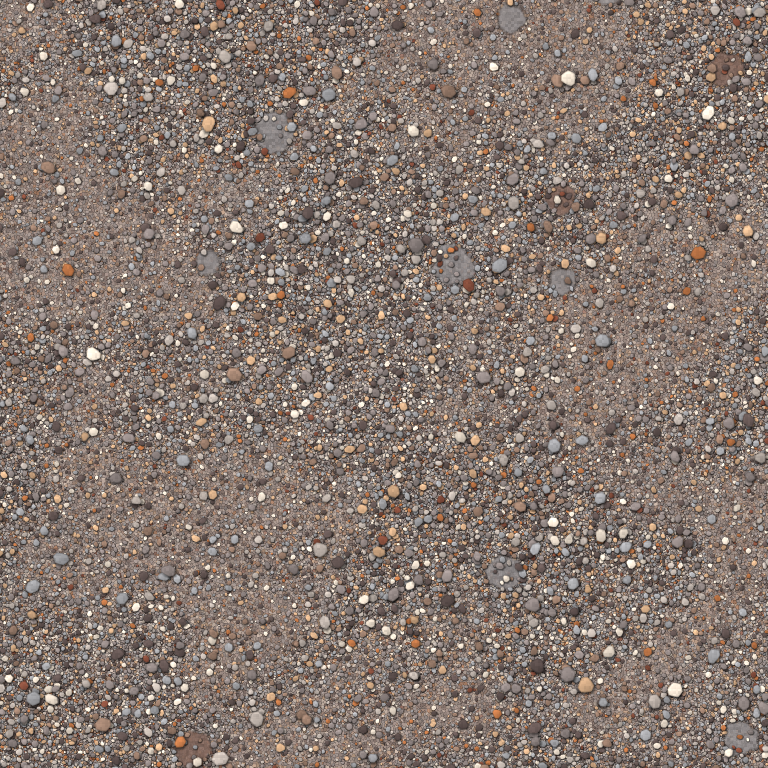
This texture is drawn by a WebGL 2 fragment shader. Its source:

```glsl
#version 300 es
precision highp float;

uniform vec2 u_resolution;
out vec4 fragColor;

const vec2 LIGHT = vec2(-0.5, 0.866);

vec3 hash3(vec2 p) {
  vec3 q = fract(p.xyx * vec3(0.1031, 0.1030, 0.0973));
  q += dot(q, q.yxz + 33.33);
  return fract((q.xxy + q.yzz) * q.zyx);
}

// Broad drifts of loose gravel (1) between dusty ground (0)
float gravelCover(vec2 uv) {
  vec2 w = uv + 0.06 * sin(uv.yx * vec2(17.0, 13.0) + vec2(1.0, 4.0));
  float s = sin(w.x * 9.0 + w.y * 5.0 + 0.7) + sin(w.y * 14.0 - w.x * 7.0 + 2.1);
  s += 0.7 * sin(w.x * 25.0 + w.y * 19.0) + 0.6 * sin(w.y * 33.0 - w.x * 22.0 + 5.0);
  return smoothstep(-1.7, 1.5, s);
}

// Stone colours by share
vec3 mineral(float t) {
  vec3 c = vec3(0.34, 0.29, 0.28);
  c = mix(c, vec3(0.51, 0.47, 0.46), step(0.13, t));
  c = mix(c, vec3(0.56, 0.56, 0.57), step(0.38, t));
  c = mix(c, vec3(0.66, 0.62, 0.59), step(0.53, t));
  c = mix(c, vec3(0.53, 0.43, 0.37), step(0.69, t));
  c = mix(c, vec3(0.74, 0.60, 0.47), step(0.79, t));
  c = mix(c, vec3(0.83, 0.78, 0.72), step(0.87, t));
  c = mix(c, vec3(0.66, 0.41, 0.25), step(0.955, t));
  return mix(c, vec3(0.46, 0.27, 0.21), step(0.983, t));
}

// Packed fine grit: nearest cell gives the tint, cell borders the dark gaps
vec3 grit(vec2 uv, float scale) {
  vec2 p = uv * scale, cell = floor(p), nearest = cell;
  float f1 = 9.0, f2 = 9.0;
  for (int y = -1; y <= 1; y++)
  for (int x = -1; x <= 1; x++) {
    vec2 id = cell + vec2(x, y);
    float d = length(id + hash3(id).xy - p);
    if (d < f1) { f2 = f1; f1 = d; nearest = id; }
    else f2 = min(f2, d);
  }
  vec3 h = hash3(nearest + 57.0);
  vec3 dust = vec3(0.53, 0.46, 0.425) * (0.8 + 0.4 * h.y);
  float loose = gravelCover(uv);
  vec3 c = mix(dust, mineral(h.x), 0.35 + 0.4 * loose);
  return c * mix(1.0, 0.62 + 0.48 * smoothstep(0.0, 0.4, f2 - f1), 0.5 + 0.5 * loose);
}

// Signed distance to an uneven six-sided pebble
float pebble(vec2 v, float radius, float turn, float shape) {
  float d = -1.0;
  for (int j = 0; j < 6; j++) {
    float a = turn * 6.283 + float(j) * 1.047;
    float reach = radius * (0.75 + 0.4 * fract(shape * 7.0 * float(j + 3)));
    d = max(d, dot(v, vec2(cos(a), sin(a))) - reach);
  }
  return mix(d, length(v) - radius, 0.3);
}

// One size of stones, each with a cast shadow and a lit side
void scatter(inout vec3 col, vec2 uv, float scale, float density, float drift, float seed) {
  vec2 p = uv * scale + seed * 7.37, cell = floor(p);
  float soft = 0.7 * scale / u_resolution.y;
  for (int y = -1; y <= 1; y++)
  for (int x = -1; x <= 1; x++) {
    vec2 id = cell + vec2(x, y);
    vec3 h = hash3(id + seed * 31.0);
    float cover = gravelCover((id - seed * 7.37) / scale);
    if (h.z > density * mix(1.0, 0.3 + 1.3 * cover, drift)) continue;
    vec3 k = hash3(id + seed * 31.0 + 171.0);
    vec3 m = hash3(id + seed * 31.0 + 413.0);
    vec2 v = p - id - 0.5 - 0.7 * (h.xy - 0.5);
    float radius = mix(0.24, 0.46, k.x);
    vec2 axis = vec2(cos(k.y * 6.283), sin(k.y * 6.283));
    vec2 r = vec2(dot(v, axis) * (1.0 + 0.4 * m.z), dot(v, vec2(-axis.y, axis.x)));
    float d = pebble(r, radius, k.z, m.y);
    float lit = dot(v, LIGHT) / radius;
    float shadow = smoothstep(0.24, 0.0, d) * (0.5 - 0.4 * clamp(lit, -1.0, 1.0));
    col *= 1.0 - 0.62 * shadow;
    vec3 stone = mineral(m.x) * (0.9 + 0.26 * m.y) * (1.0 + 0.13 * clamp(lit, -1.2, 1.2));
    stone *= 1.0 - 0.2 * smoothstep(-0.1, 0.0, d);
    stone *= 0.94 + 0.12 * hash3(floor(uv * 300.0)).x;
    col = mix(col, stone, smoothstep(soft, -soft, d));
  }
}

// Rare wide slabs, dusty and half sunk in the ground
void slabs(inout vec3 col, vec2 uv) {
  vec2 p = uv * 13.0, cell = floor(p);
  for (int y = -1; y <= 1; y++)
  for (int x = -1; x <= 1; x++) {
    vec2 id = cell + vec2(x, y);
    vec3 h = hash3(id + 211.0), k = hash3(id + 337.0);
    if (h.z > 0.075) continue;
    vec2 v = p - id - 0.2 - 0.6 * h.xy;
    float d = pebble(v, mix(0.2, 0.36, k.x), k.y, k.z) + 0.02 * sin(p.x * 19.0) * sin(p.y * 23.0);
    vec3 face = mix(vec3(0.53, 0.51, 0.51), vec3(0.48, 0.38, 0.34), step(0.7, k.z));
    face *= 0.9 + 0.2 * hash3(floor(uv * 260.0)).y;
    col *= 1.0 - 0.3 * smoothstep(0.07, 0.0, d);
    col = mix(col, face, 0.85 * smoothstep(0.03, -0.03, d));
  }
}

void main() {
  vec2 uv = gl_FragCoord.xy / u_resolution.y;
  vec3 col = grit(uv, 270.0);
  scatter(col, uv, 190.0, 0.55, 0.6, 1.0);
  scatter(col, uv, 140.0, 0.50, 0.8, 2.0);
  slabs(col, uv);
  scatter(col, uv, 100.0, 0.40, 0.8, 3.0);
  scatter(col, uv, 68.0, 0.22, 0.7, 4.0);
  scatter(col, uv, 44.0, 0.08, 0.5, 5.0);
  fragColor = vec4(clamp(col * 1.1, 0.0, 1.0), 1.0);
}
```
